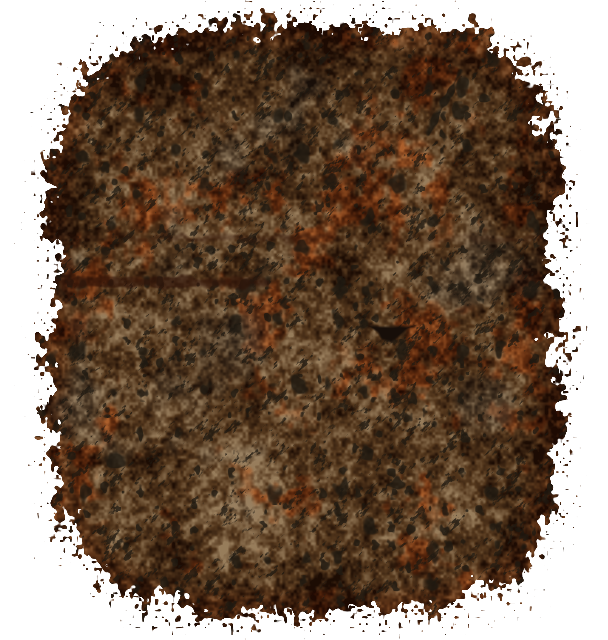
Reproduce this texture procedurally as a Shadertoy shader.

```glsl
// Weathered rusty stone slab with a ragged, crumbling outline on white; tiles on both axes.

float hash(vec2 p) {
    vec3 q = fract(p.xyx * vec3(0.1031, 0.1030, 0.0973));
    q += dot(q, q.yzx + 33.33);
    return fract((q.x + q.y) * q.z);
}

// Value noise with n cells per tile; wraps for whole n.
float noise(vec2 uv, float n) {
    vec2 p = uv * n, i = floor(p), f = fract(p);
    f = f * f * (3.0 - 2.0 * f);
    vec2 a = mod(i, n), b = mod(i + 1.0, n);
    return mix(mix(hash(a), hash(vec2(b.x, a.y)), f.x),
               mix(hash(vec2(a.x, b.y)), hash(b), f.x), f.y);
}

// Zero-centred sum of octaves.
float fbm(vec2 uv, float n, float gain) {
    float sum = 0.0, amp = 0.5;
    for (int k = 0; k < 4; k++) {
        sum += amp * (noise(uv, n) - 0.5);
        uv += vec2(0.37, 0.71);
        n *= 2.0;
        amp *= gain;
    }
    return sum;
}

float segment(vec2 p, vec2 a, vec2 b) {
    vec2 d = b - a;
    return length(p - a - d * clamp(dot(p - a, d) / dot(d, d), 0.0, 1.0));
}

// Signed distance to a soft-cornered frame, negative inside.
float slabDistance(vec2 uv) {
    vec2 q = abs(uv - vec2(0.503, 0.5)) / vec2(0.42, 0.457);
    q *= q;
    return 0.43 * (sqrt(sqrt(dot(q, q))) - 1.0);
}

// Scattered round pits, one candidate per cell.
float pits(vec2 uv, float n) {
    vec2 cell = floor(uv * n), f = fract(uv * n);
    vec2 id = mod(cell, n);
    vec2 centre = 0.3 + 0.4 * vec2(hash(id + 7.0), hash(id + 19.0));
    float radius = 0.24 * hash(id + 41.0);
    float d = length((f - centre) * vec2(1.0, 0.8)) + 0.3 * (noise(uv, n * 5.0) - 0.5);
    return step(0.6, hash(id + 3.0)) * smoothstep(radius + 0.06, radius - 0.08, d);
}

vec3 stone(vec2 uv, float d) {
    // Diagonal coordinates stretch the grain up to the right.
    vec2 slant = vec2(uv.x + uv.y, 2.0 * (uv.y - uv.x));

    // Tone from broad stains down to fine grit.
    float tone = 0.55 + 0.75 * fbm(uv, 7.0, 0.75);
    tone += 0.36 * (noise(uv + 0.13, 64.0) - 0.5);
    tone += 0.42 * (noise(uv + 0.29, 118.0) - 0.5);
    tone += 0.40 * (noise(uv + 0.51, 215.0) - 0.5);
    tone += 0.26 * (noise(slant, 34.0) - 0.5);
    tone -= 0.24 * smoothstep(-0.10, 0.01, d);

    vec3 shadow = vec3(0.11, 0.045, 0.012);
    vec3 umber = vec3(0.335, 0.215, 0.11);
    vec3 sand = vec3(0.60, 0.48, 0.345);
    vec3 col = mix(shadow, umber, clamp(tone * 2.0, 0.0, 1.0));
    col = mix(col, sand, clamp(tone * 2.0 - 1.0, 0.0, 1.0));

    // Rust patches and pale grey wear.
    float rust = smoothstep(0.04, 0.3, fbm(uv + 0.4, 11.0, 0.8));
    rust = max(rust, 0.6 * smoothstep(-0.05, 0.0, d));
    col *= mix(vec3(0.99, 1.02, 1.04), vec3(1.12, 0.78, 0.5), rust);
    float wear = smoothstep(0.08, 0.25, fbm(uv + 0.83, 5.0, 0.6));
    col = mix(col, vec3(dot(col, vec3(0.4, 0.4, 0.2))) * vec3(1.2, 1.06, 0.86), 0.5 * wear);

    // Dark mineral flecks, pits and slanting cracks.
    vec3 soot = vec3(0.115, 0.095, 0.065);
    float flecks = smoothstep(0.15, 0.32, fbm(slant + 0.2, 22.0, 0.8));
    col = mix(col, soot, 0.75 * flecks);
    col = mix(col, soot, 0.8 * max(pits(uv, 19.0), pits(uv + 0.31, 34.0)));

    // Horizontal rust seams, one scratch and one deep chip.
    float rough = 0.012 * (noise(uv, 70.0) - 0.5);
    float seam = smoothstep(0.011, 0.004, segment(uv, vec2(0.08, 0.56), vec2(0.43, 0.558)) + rough);
    float faint = smoothstep(0.009, 0.0, abs(uv.y - 0.628 + rough)) * noise(uv, 12.0);
    col = mix(col, vec3(0.19, 0.075, 0.03), 0.65 * max(seam, faint));
    float scratch = segment(uv, vec2(0.705, 0.79), vec2(0.758, 0.89)) + rough;
    col = mix(col, soot, 0.85 * smoothstep(0.007, 0.002, scratch));
    vec2 chip = uv - vec2(0.643, 0.486);
    float chipEdge = max(abs(chip.x) * 0.55 - chip.y * 0.8 - 0.017, chip.y - 0.005);
    col = mix(col, vec3(0.09, 0.055, 0.035), smoothstep(0.003, -0.002, chipEdge + 0.5 * rough));
    return col;
}

void mainImage(out vec4 fragColor, in vec2 fragCoord) {
    vec2 uv = fragCoord / iResolution.xy;
    float d = slabDistance(uv);

    // Torn outline: slow wander, bites, and fine crumbs.
    float edge = -d + 0.055 * fbm(uv, 14.0, 0.9) + 0.026 * (noise(uv, 130.0) - 0.5);
    float body = smoothstep(-0.0015, 0.0015, edge);

    // Loose specks thin out away from the slab.
    float cluster = noise(uv + 0.6, 26.0);
    float limit = 0.84 - 0.24 * cluster + 5.0 * max(d, 0.0);
    float specks = smoothstep(0.0, 0.1, noise(uv + 0.17, 185.0) - limit);
    specks *= smoothstep(0.085, 0.06, d);

    vec3 col = stone(uv, d);
    fragColor = vec4(mix(vec3(1.0), col, max(body, specks)), 1.0);
}
```
